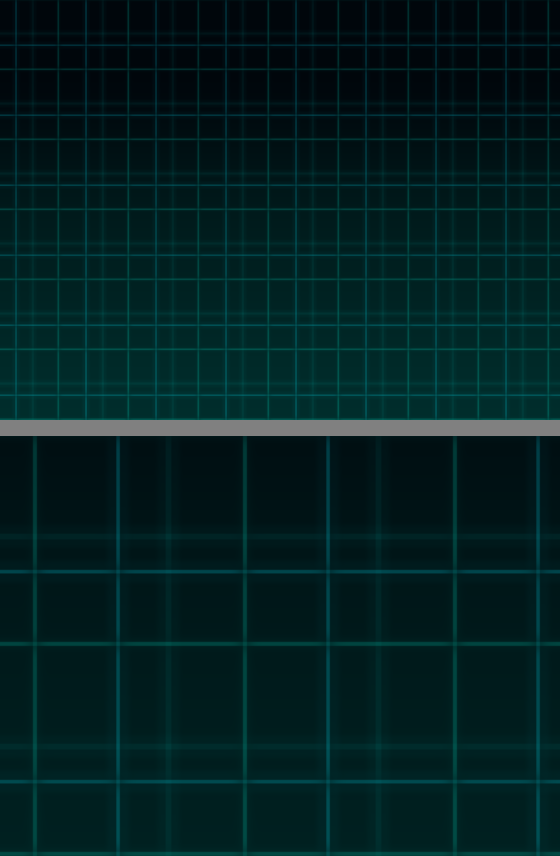
Top: the whole. Bottom: its middle third, enlarged.
Give the GLSL for this background, as a Shadertoy shader.

```glsl
// Glowing teal tartan grid over a dark vertical gradient
const float ROWS = 6.0;
const vec3 NIGHT = vec3(0.0, 0.022, 0.042);
const vec3 DEEP = vec3(0.0, 0.105, 0.108);
const vec3 SEA = vec3(0.0, 0.178, 0.172);
const vec3 CYAN = vec3(0.0, 0.235, 0.26);
const vec3 GREEN = vec3(0.0, 0.235, 0.2);
const vec3 FAINT = vec3(0.0, 0.08, 0.076);

// Distance to the nearest repeat of a line, in cells
float lineDistance(float coord, float offset) {
    return abs(fract(coord - offset + 0.5) - 0.5);
}

// Smooth-edged line with a given half width
float stroke(float dist, float halfWidth, float pixel) {
    float edge = max(pixel, 0.006);
    return 1.0 - smoothstep(halfWidth - 0.5 * edge, halfWidth + edge, dist);
}

// Wide flat band with soft sides
float band(float dist, float halfWidth) {
    return 1.0 - smoothstep(0.6 * halfWidth, 1.3 * halfWidth, dist);
}

float glow(float dist, float radius) {
    return exp(-dist * dist / (radius * radius));
}

float hash(float n) {
    return fract(sin(n * 127.1) * 43758.5453);
}

// One family of three threads; offsets are cyan, faint, green
vec3 threads(float coord, vec3 offsets, float pixel) {
    float cyan = lineDistance(coord, offsets.x);
    float faint = lineDistance(coord, offsets.y);
    float green = lineDistance(coord, offsets.z);
    float wear = mix(0.94, 1.04, hash(floor(coord) + offsets.x));
    vec3 light = CYAN * (0.68 * stroke(cyan, 0.007, pixel) + 0.085 * band(cyan, 0.055));
    light += FAINT * (0.5 * stroke(faint, 0.012, pixel) + 0.22 * band(faint, 0.055));
    light += GREEN * (0.6 * stroke(green, 0.008, pixel) + 0.1 * glow(green, 0.03));
    return light * wear;
}

// Dimming of a thread where it passes the bright crossing threads
float crossingShade(float coord, vec3 offsets) {
    float cyan = glow(lineDistance(coord, offsets.x), 0.045);
    float green = glow(lineDistance(coord, offsets.z), 0.04);
    return 1.0 - 0.45 * max(cyan, green);
}

vec3 background(float height) {
    vec3 lower = mix(SEA, DEEP, smoothstep(-0.05, 0.55, height));
    return mix(lower, NIGHT, smoothstep(0.42, 0.86, height));
}

void mainImage(out vec4 fragColor, in vec2 fragCoord) {
    float pixel = ROWS / iResolution.y;
    vec2 cell = fragCoord * pixel;
    vec3 columns = vec3(0.229, 0.469, 0.833);
    vec3 rows = vec3(0.354, 0.521, 0.01);

    // Gradient, then both thread directions
    vec3 color = background(fragCoord.y / iResolution.y);
    color += threads(cell.x, columns, pixel) * crossingShade(cell.y, rows);
    color += threads(cell.y, rows, pixel) * crossingShade(cell.x, columns);

    fragColor = vec4(color, 1.0);
}
```
